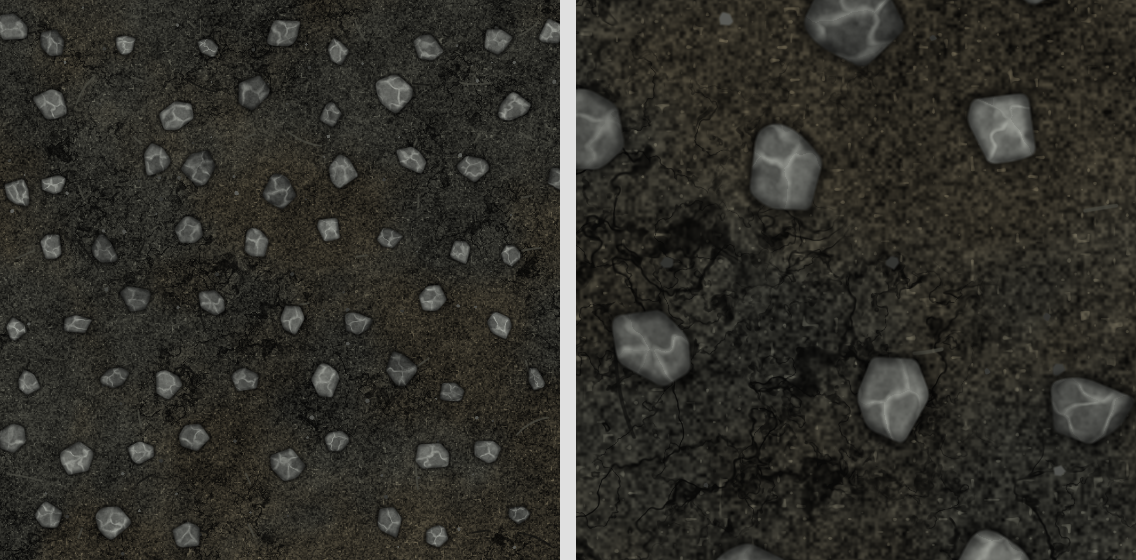
Left, the full canvas; right, a detail of the centre.
Reproduce this texture procedurally as a Shadertoy shader.

```glsl
// Dark, gritty soil scattered with pale faceted stones, twigs and grit.
// Soil is layered value noise with relief and broken cracks; stones are
// jittered rounded polygons whose facets and light ridges come from Voronoi.

const float TAU = 6.2832;
const float STONE_GRID = 8.0;
const vec3 SOIL_BROWN = vec3(1.08, 1.0, 0.80);
const vec3 SOIL_GREY = vec3(1.0, 1.0, 0.89);
const vec3 STONE_TINT = vec3(0.985, 1.0, 0.955);

vec3 hash3(vec2 p) {
    vec3 q = fract(p.xyx * vec3(0.1031, 0.1030, 0.0973));
    q += dot(q, q.yxz + 33.33);
    return fract((q.xxy + q.yzz) * q.zyx);
}

float noise(vec2 p) {
    vec2 i = floor(p), f = fract(p);
    f = f * f * (3.0 - 2.0 * f);
    float low = mix(hash3(i).x, hash3(i + vec2(1, 0)).x, f.x);
    float high = mix(hash3(i + vec2(0, 1)).x, hash3(i + vec2(1, 1)).x, f.x);
    return mix(low, high, f.y);
}

float fbm(vec2 p) {
    float sum = 0.0, gain = 0.53;
    for (int i = 0; i < 4; i++) {
        sum += gain * noise(p);
        p = mat2(1.6, 1.2, -1.2, 1.6) * p + 17.3;
        gain *= 0.5;
    }
    return sum;
}

mat2 rotation(float angle) {
    float c = cos(angle), s = sin(angle);
    return mat2(c, s, -s, c);
}

float smoothMax(float a, float b, float k) {
    float h = max(k - abs(a - b), 0.0) / k;
    return max(a, b) + 0.25 * k * h * h;
}

// Thin wandering lines along the mid level of a warped noise field
float cracks(vec2 p, float width) {
    vec2 warp = vec2(fbm(p * 2.0), fbm(p * 2.0 + 31.7)) - 0.5;
    float level = fbm(p + 1.1 * warp) - 0.5;
    return 1.0 - smoothstep(0.0, width, abs(level));
}

// Rounded irregular polygon of about unit radius
float stoneDistance(vec2 p, vec2 id) {
    float d = length(p) - 1.2;
    for (int k = 0; k < 6; k++) {
        vec3 h = hash3(id * 7.0 + float(k) * 13.0 + 5.0);
        float angle = (float(k) + 0.8 * h.x) * TAU / 6.0;
        float side = dot(p, vec2(cos(angle), sin(angle))) - mix(0.78, 1.08, h.y);
        d = smoothMax(d, side, 0.16);
    }
    return d;
}

// x: gap between the two nearest facet centres, y: random facet tone
vec2 facets(vec2 p) {
    vec2 cell = floor(p);
    float first = 9.0, second = 9.0, tone = 0.0;
    for (int y = -1; y <= 1; y++)
    for (int x = -1; x <= 1; x++) {
        vec2 id = cell + vec2(x, y);
        vec3 h = hash3(id + 3.0);
        float d = length(id + h.xy - p);
        second = min(second, max(first, d));
        if (d < first) { first = d; tone = h.z; }
    }
    return vec2(second - first, tone);
}

vec3 stoneColor(vec2 p, float d, vec2 id, vec2 uv) {
    vec2 wobble = vec2(noise(p * 3.0 + id * 9.0), noise(p * 3.0 - id * 5.0)) - 0.5;
    vec2 facet = facets(p * 0.95 + 0.35 * wobble + id * 11.0);
    float ridge = 1.0 - smoothstep(0.0, 0.28, facet.x);
    float value = mix(0.26, 0.41, hash3(id + 71.0).x) + 0.09 * (facet.y - 0.5);
    value += ridge * mix(0.06, 0.22, noise(p * 1.7 + id * 3.0));
    value += 0.16 * (fbm(uv * 110.0) - 0.5) + 0.05 * (noise(uv * 400.0) - 0.5);
    value *= mix(0.58, 1.0, smoothstep(0.0, 0.28, -d));
    return STONE_TINT * value;
}

vec3 soilColor(vec2 uv) {
    float relief = fbm(uv * 48.0 + vec2(-0.15, 0.2)) - fbm(uv * 48.0);
    float grain = noise(uv * 310.0) + noise(uv * 490.0 + 8.0) - 1.0;
    float value = 0.165 + 0.11 * (fbm(uv * 4.0) - 0.5) + 0.10 * (fbm(uv * 21.0) - 0.5);
    value += 0.16 * relief + 0.12 * grain;
    value += 0.14 * smoothstep(0.83, 0.98, noise(uv * 260.0 + 40.0));
    float patches = smoothstep(0.47, 0.62, fbm(uv * 7.0 + 12.0));
    value *= 1.0 - 0.68 * patches * cracks(uv * 17.0, 0.035);
    value *= 1.0 - 0.5 * patches * cracks(uv * 38.0 + 6.0, 0.045);
    return max(value, 0.035) * mix(SOIL_BROWN, SOIL_GREY, smoothstep(0.35, 0.65, fbm(uv * 5.0 + 50.0)));
}

// Sparse bent twigs, pale or dark; returns tone and coverage
vec2 twig(vec2 uv, float grid, float blur) {
    vec2 id = floor(uv * grid);
    vec3 h = hash3(id + 23.0), k = hash3(id + 91.0);
    vec2 p = rotation(h.x * TAU) * (fract(uv * grid) - 0.5 - 0.2 * (h.yz - 0.5));
    float halfLength = mix(0.08, 0.36, k.y * k.y);
    p.y += (k.z - 0.5) * 1.2 * p.x * p.x;
    float d = length(vec2(max(abs(p.x) - halfLength, 0.0), p.y)) / grid;
    float cover = 1.0 - smoothstep(0.0005, 0.0011 + blur, d);
    return vec2(h.y < 0.6 ? 0.29 : 0.06, cover * step(k.x, 0.32));
}

void mainImage(out vec4 fragColor, in vec2 fragCoord) {
    vec2 uv = fragCoord / iResolution.y;
    float pixel = 1.0 / iResolution.y;
    vec3 color = soilColor(uv);

    // Twigs and small grit
    vec2 stick = twig(uv, 10.0, pixel);
    color = mix(color, SOIL_GREY * stick.x, 0.75 * stick.y);
    vec2 gritId = floor(uv * 30.0);
    vec3 grit = hash3(gritId + 130.0);
    vec2 gritPoint = (fract(uv * 30.0) - 0.3 - 0.4 * grit.xy) / mix(0.04, 0.12, grit.x);
    float gritEdge = stoneDistance(gritPoint, gritId);
    float gritCover = (1.0 - smoothstep(-0.25, 0.25, gritEdge)) * step(grit.z, 0.12);
    color = mix(color, STONE_TINT * mix(0.2, 0.38, grit.y), gritCover);

    // Nearest stone on a staggered, jittered grid
    vec2 gridPoint = uv * STONE_GRID, stoneId = vec2(0), local = vec2(0);
    float nearest = 9.0, localEdge = 9.0;
    for (int y = -1; y <= 1; y++)
    for (int x = -1; x <= 1; x++) {
        float row = floor(gridPoint.y) + float(y);
        float shift = 0.5 * mod(row, 2.0);
        vec2 id = vec2(floor(gridPoint.x - shift) + float(x), row);
        vec3 h = hash3(id + 207.0), k = hash3(id + 311.0);
        if (k.x > 0.89) continue;
        float radius = mix(0.145, 0.26, h.z);
        vec2 p = gridPoint - id - vec2(shift, 0.0) - 0.5 - 0.52 * (h.xy - 0.5);
        p = rotation(k.y * TAU) * p / radius;
        p.x *= mix(1.0, 1.35, k.z);
        float edge = stoneDistance(p, id);
        float d = edge * radius / STONE_GRID;
        if (d < nearest) { nearest = d; localEdge = edge; local = p; stoneId = id; }
    }

    // Contact shadow, then the stone itself
    color *= mix(0.45, 1.0, smoothstep(-0.001, 0.008, nearest));
    float cover = 1.0 - smoothstep(-0.0008 - 0.5 * pixel, 0.0008 + 0.5 * pixel, nearest);
    color = mix(color, stoneColor(local, localEdge, stoneId, uv), cover);
    fragColor = vec4(clamp(color, 0.0, 1.0), 1.0);
}
```
